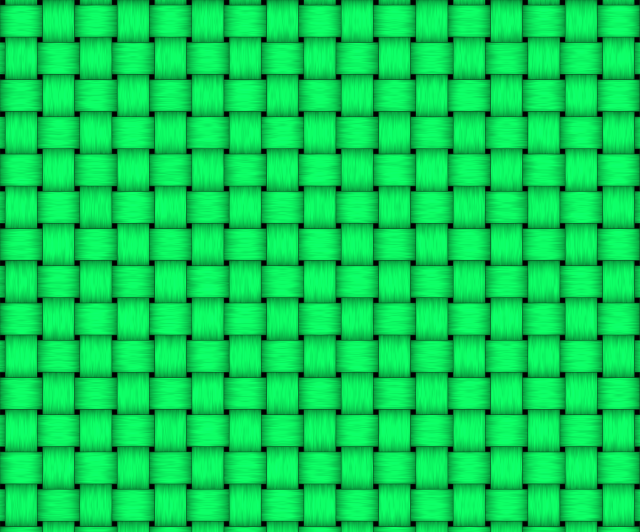
Reproduce this pattern procedurally as a WebGL 2 fragment shader.

```glsl
#version 300 es
precision highp float;
// Plain weave of glossy green straps with small black gaps at the corners.
// Each grid cell shows one strap on top; past its long edges the crossing
// straps of the adjacent cells appear, shaded where they dive under.

uniform vec2 u_resolution;
out vec4 fragColor;

const vec2 GRID = vec2(120.0, 100.0) / 7.0;   // cells across and down
const vec2 GRID_OFFSET = vec2(0.068, 0.22);   // lower-left gap, in cells
const float HALF_WIDTH = 0.436;               // strap half width, in cells
const float HALF_LENGTH = 1.0 - HALF_WIDTH;   // visible half length
const float EDGE_WIDTH = 0.03;

const vec3 GAP_COLOR = vec3(0.005, 0.012, 0.006);
const vec3 STRAP_COLOR = vec3(0.05, 0.995, 0.395);
const vec3 EDGE_COLOR = vec3(0.03, 0.17, 0.07);

// Integer hash of a lattice point, from 0 to 1
float hash(vec2 p) {
    uvec2 q = uvec2(ivec2(p)) * uvec2(1597334673u, 3812015801u);
    uint n = (q.x ^ q.y) * 1597334673u;
    n = (n ^ (n >> 15)) * 2246822519u;
    n ^= n >> 13;
    return float(n >> 8) / 16777216.0;
}

float valueNoise(vec2 p) {
    vec2 i = floor(p);
    vec2 f = fract(p);
    f = f * f * (3.0 - 2.0 * f);
    float low = mix(hash(i), hash(i + vec2(1.0, 0.0)), f.x);
    float high = mix(hash(i + vec2(0.0, 1.0)), hash(i + vec2(1.0)), f.x);
    return mix(low, high, f.y);
}

// Fine streaks running along the strap, around zero
float fibres(vec2 p, float seed) {
    vec2 shift = vec2(floor(seed * 900.0), floor(seed * 7000.0));
    float coarse = valueNoise(p * vec2(3.0, 24.0) + shift);
    float fine = valueNoise(p * vec2(5.0, 43.0) + shift + 311.0);
    return 0.55 * coarse + 0.45 * fine - 0.5;
}

// Strap colour; p.x runs along the strap and p.y across it
vec3 strapColor(vec2 p, float seed, float pixel) {
    float endness = min(abs(p.x) / HALF_LENGTH, 1.0);
    float inset = HALF_WIDTH - abs(p.y);
    float light = 1.0 - 0.40 * pow(endness, 2.6);
    light -= 0.10 * (1.0 - smoothstep(0.0, 0.12, inset));
    light += 0.20 * fibres(p, seed) + 0.03 * (seed - 0.5);
    float edge = 1.0 - smoothstep(0.0, max(EDGE_WIDTH, pixel), inset);
    return mix(STRAP_COLOR * light, EDGE_COLOR, 0.8 * edge);
}

// Antialiased coverage of a strap at a distance from its centre line
float strapCoverage(float across, float pixel) {
    return clamp(0.5 + (HALF_WIDTH - abs(across)) / pixel, 0.0, 1.0);
}

void main() {
    vec2 grid = gl_FragCoord.xy / u_resolution * GRID - GRID_OFFSET;
    float pixel = max(GRID.x / u_resolution.x, GRID.y / u_resolution.y);
    vec2 cell = floor(grid);
    vec2 local = grid - cell - 0.5;

    // Alternate the direction of the upper strap like a checkerboard
    bool horizontal = mod(cell.x + cell.y, 2.0) > 0.5;
    vec2 upper = horizontal ? local : local.yx;

    // Crossing strap from the adjacent cell beyond the long edge
    float side = upper.y < 0.0 ? -1.0 : 1.0;
    vec2 crossing = vec2(upper.y - side, upper.x);
    vec2 nextCell = cell + (horizontal ? vec2(0.0, side) : vec2(side, 0.0));

    // Layer gap, crossing strap and upper strap
    vec3 color = GAP_COLOR;
    color = mix(color, strapColor(crossing, hash(nextCell + 64.0), pixel),
                strapCoverage(crossing.y, pixel));
    color = mix(color, strapColor(upper, hash(cell + 64.0), pixel),
                strapCoverage(upper.y, pixel));
    fragColor = vec4(clamp(color, 0.0, 1.0), 1.0);
}
```
